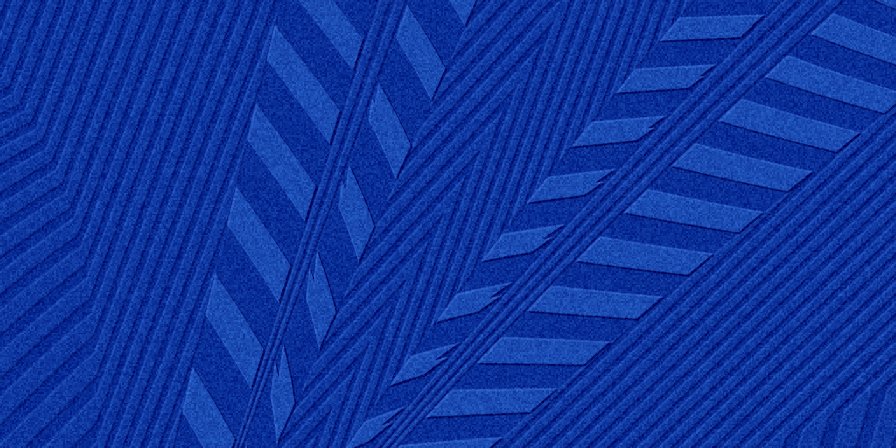
Give the GLSL for this background, as a Shadertoy shader.

```glsl
// Embossed blue fabric: fanned ridges and slanted bands in tapering columns.
#define GRAIN 0.088      // strength of the woven speckle
#define GRAIN_CELLS 256. // speckles per canvas height
#define SOFT 0.0018      // softness of relief edges
#define LIGHT_STEP vec2(-0.0036, 0.0036) // offset towards the light
#define GLOSS 1.1        // brightness of lit edges
#define SHADE 1.7        // darkness of shadowed edges
#define RIDGE_WIDTH 0.60 // raised share of each stripe
#define BOW 0.09         // inward curve of the right columns

const vec3 ABYSS = vec3(0.00, 0.03, 0.37);
const vec3 DEEP  = vec3(0.008, 0.132, 0.545);
const vec3 PALE  = vec3(0.105, 0.295, 0.70);
const vec3 SHEEN = vec3(0.21, 0.42, 0.83);

// Column sides: left x at top and bottom, then right x at top and bottom.
const vec4 COLUMN_A = vec4(0.625, 0.385, 0.840, 0.520);
const vec4 COLUMN_B = vec4(0.911, 0.540, 1.065, 0.615);
const vec4 COLUMN_C = vec4(1.548, 0.770, 1.740, 0.830);
const vec4 COLUMN_D = vec4(1.890, 0.885, 2.295, 1.095);

float hash(vec2 cell) {
    vec3 q = fract(cell.xyx * vec3(0.1031, 0.1030, 0.0973));
    q += dot(q, q.yzx + 33.33);
    return fract((q.x + q.y) * q.z);
}

vec2 sides(vec4 column, float depth, float bow) {
    return mix(column.xz, column.yw, depth) - bow * depth * (1.0 - depth);
}

// Repeating raised stripe; s counts stripes, period is their spacing.
float ridges(float s, float period) {
    float inside = 0.5 * RIDGE_WIDTH - abs(fract(s) - 0.5);
    float soft = SOFT / period;
    return mix(0.20, 0.50, smoothstep(-soft, soft, inside));
}

// Slanted bands across a column; drop is the slant at the top and its change.
// A positive notch cuts saw teeth into the left ends, a negative one the right.
float bands(float x, float depth, vec2 side, float start, vec2 drop,
            float rate, float fill, float notch) {
    float width = side.y - side.x;
    float u = (x - side.x) / width;
    float fall = depth - start - u * (drop.x + drop.y * depth);
    float n = rate * fall * (1.0 - 0.14 * fall);
    float saw = fract(n * 4.0);
    float along = min(u - max(notch, 0.0) * saw, 1.0 - u + min(notch, 0.0) * saw);
    float across = 0.5 * fill - abs(fract(n + 0.5) - 0.5);
    float soft = SOFT * rate;
    float mask = smoothstep(-soft, soft, across) * smoothstep(0.0, 2.0 * SOFT, along * width);
    return mix(0.28, 0.98, mask);
}

// Height of the pressed surface, 0 to 1.
float relief(vec2 p) {
    float x = p.x, depth = 1.0 - p.y;
    vec2 a = sides(COLUMN_A, depth, 0.0), b = sides(COLUMN_B, depth, 0.0);
    vec2 c = sides(COLUMN_C, depth, BOW), d = sides(COLUMN_D, depth, BOW);

    // Steep stripes that bend outwards near the left side
    if (x < a.x) {
        float bend = 0.213 - 0.37 * p.y * p.y * p.y;
        float s = x - 0.38 * p.y + 0.62 * max(bend - x, 0.0);
        return ridges(s / 0.040, 0.040);
    }
    if (x < a.y) return bands(x, depth, a, 0.092, vec2(0.205, -0.04), 5.8, 0.45, 0.0);
    if (x < b.x) return ridges(2.0 * (x - a.y) / (b.x - a.y), 0.025);
    if (x < b.y) return bands(x, depth, b, 0.045, vec2(0.145, 0.0), 5.9, 0.42, 0.3 * depth);

    // Nested peaks folded along a leaning spine
    if (x < c.x) {
        float spine = mix(1.263, 0.69, depth);
        float s = x - 0.92 * p.y - 2.63 * max(x - spine, 0.0);
        return ridges(s / 0.050 - 0.37, 0.038);
    }
    if (x < c.y) return bands(x, depth, c, 0.065, vec2(-0.005, -0.035), 8.8, 0.46, -0.3 * depth);
    if (x < d.x) return ridges(3.0 * (x - c.y) / (d.x - c.y), 0.035);
    if (x < d.y) return bands(x, depth, d, 0.052, vec2(0.118, -0.14), 10.7, 0.50, 0.0);

    // Diagonal stripes that turn upright in the lower right corner
    float fold = 0.478 * (x - 1.706);
    float s = x - 1.05 * p.y - 0.88 * max(fold - p.y, 0.0);
    return ridges(s / 0.047, 0.047);
}

vec3 surface(vec2 p) {
    float height = relief(p);
    float slope = height - relief(p + LIGHT_STEP);
    vec3 color = mix(DEEP, PALE, height);
    color = mix(color, SHEEN, min(0.5, GLOSS * max(slope, 0.0)));
    return mix(color, ABYSS, min(0.95, SHADE * max(-slope, 0.0)));
}

void mainImage(out vec4 fragColor, in vec2 fragCoord) {
    // Average four samples to smooth the seams
    vec3 color = vec3(0.0);
    for (int i = 0; i < 4; i++) {
        vec2 offset = vec2(i % 2, i / 2) * 0.5 - 0.25;
        color += 0.25 * surface((fragCoord + offset) / iResolution.y);
    }

    // Fine speckle
    vec2 cell = floor(fragCoord / iResolution.y * GRAIN_CELLS);
    float speckle = hash(cell) + hash(cell + 71.0) - 1.0;
    color += GRAIN * speckle * vec3(0.6, 1.0, 1.0);
    fragColor = vec4(clamp(color, 0.0, 1.0), 1.0);
}
```
